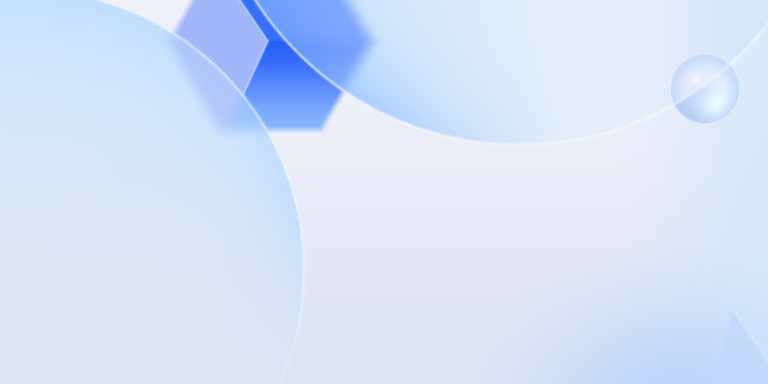
A Shadertoy shader for this background:

```glsl
// Pale blue studio backdrop: two frosted glass discs overlap a faceted blue hexagon,
// with a small glass ball and a faint prism on the right. Shapes are distance
// functions in units of the canvas height, layered from back to front.

const vec3 PAPER_TOP = vec3(0.930, 0.940, 0.970);
const vec3 PAPER_LOW = vec3(0.875, 0.895, 0.950);
const vec3 CORNER_BLUE = vec3(0.735, 0.835, 0.980);
const vec3 SIDE_BLUE = vec3(0.840, 0.905, 0.985);
const vec3 GLASS_SKY = vec3(0.815, 0.900, 0.990);
const vec3 GLASS_CLEAR = vec3(0.900, 0.930, 0.975);
const vec3 GLASS_EDGE = vec3(0.740, 0.865, 1.000);
const vec3 GLASS_DEEP = vec3(0.620, 0.790, 1.000);
const vec3 RIM_WHITE = vec3(0.950, 0.975, 1.000);
const vec3 FACE_LILAC = vec3(0.630, 0.715, 0.975);
const vec3 FACE_BLUE = vec3(0.160, 0.380, 0.970);
const vec3 FACE_SKY = vec3(0.520, 0.700, 1.000);
const vec3 BALL_LIGHT = vec3(0.880, 0.925, 0.990);
const vec3 BALL_SHADE = vec3(0.680, 0.790, 0.970);

const vec3 LEFT_DISC = vec3(0.0625, 0.297, 0.729);   // centre, radius
const vec3 RIGHT_DISC = vec3(1.354, 1.442, 0.819);
const vec3 BALL = vec3(1.836, 0.768, 0.089);
const vec2 HEX_CENTRE = vec2(0.704, 0.891);
const float HEX_APOTHEM = 0.229;
const vec2 FOLD = vec2(0.698, 0.893);                // where the three faces meet
const vec2 PRISM_TIP = vec2(1.909, 0.193);
const float EDGE_BLUR = 0.012;
const float FROST_BLUR = 0.028;

float circleDist(vec2 p, vec3 c) { return length(p - c.xy) - c.z; }

float hexDist(vec2 p) {
    p = abs(p);
    return max(p.y, dot(p, vec2(0.866, 0.5))) - HEX_APOTHEM;
}

float inside(float d, float soft) { return 1.0 - smoothstep(-soft, soft, d); }

float rimLine(float d, float width) { return exp(-d * d / (width * width)); }

vec3 backdrop(vec2 p) {
    vec3 c = mix(PAPER_LOW, PAPER_TOP, smoothstep(0.0, 0.85, p.y));
    c = mix(c, SIDE_BLUE, 0.8 * smoothstep(1.55, 2.05, p.x));
    float corner = length((p - vec2(1.78, -0.08)) * vec2(1.0, 1.3));
    return mix(c, CORNER_BLUE, 1.0 - smoothstep(0.0, 0.62, corner));
}

vec3 leftGlass(vec2 p, float d) {
    float sky = smoothstep(0.25, 1.0, p.y + 0.12 * p.x);
    vec3 c = mix(mix(PAPER_LOW, PAPER_TOP, 0.25 * p.y), GLASS_SKY, sky);
    float glow = exp(min(d, 0.0) / 0.10) * smoothstep(0.0, 0.5, p.y);
    return mix(c, GLASS_EDGE, 0.85 * glow);
}

vec3 rightGlass(vec2 p, float d) {
    vec3 c = mix(GLASS_CLEAR, SIDE_BLUE, smoothstep(1.65, 1.95, p.x));
    float leftward = 1.0 - smoothstep(0.75, 1.55, p.x);
    c = mix(c, GLASS_SKY, 0.8 * leftward);
    return mix(c, GLASS_DEEP, leftward * exp(min(d, 0.0) / 0.13));
}

vec3 hexFaces(vec2 p, float soft) {
    vec2 q = p - FOLD;
    float lowerFold = dot(q, vec2(-0.907, 0.420));
    float upperFold = dot(q, vec2(-0.826, -0.564));
    float leftSide = min(lowerFold, upperFold);
    vec3 lower = mix(FACE_BLUE, FACE_SKY, smoothstep(0.0, 0.23, -q.y));
    vec3 upper = FACE_BLUE + 0.05;
    vec3 c = mix(upper, lower, inside(q.y, soft));
    c = mix(c, FACE_LILAC, inside(-leftSide, soft));
    return mix(c, RIM_WHITE, 0.45 * rimLine(leftSide, 0.003) * (1.0 - smoothstep(0.003, 0.02, soft)));
}

vec3 addPrism(vec3 c, vec2 p, float px) {
    vec2 q = p - PRISM_TIP;
    float leftEdge = dot(q, vec2(-0.972, 0.236));
    float topEdge = dot(q, vec2(0.275, 0.961));
    float fold = dot(q, vec2(0.829, 0.559));
    float body = inside(max(leftEdge, topEdge), px);
    vec3 face = mix(CORNER_BLUE, SIDE_BLUE, 0.55 * inside(-fold, px) + 0.15);
    c = mix(c, face, 0.65 * body);
    return mix(c, RIM_WHITE, 0.25 * body * rimLine(fold, 0.003));
}

vec3 addBall(vec3 c, vec2 p, float arc, float px) {
    vec2 q = (p - BALL.xy) / BALL.z;
    float r = length(q);
    float lowerHalf = inside(-arc, 0.004);
    vec3 ball = mix(BALL_LIGHT, BALL_SHADE, 0.55 * smoothstep(0.55, 1.0, r));
    float shade = lowerHalf * (1.0 - smoothstep(-0.7, 0.6, q.x));
    ball = mix(ball, BALL_SHADE, 0.75 * shade);
    ball += 0.07 * exp(-8.0 * dot(q - vec2(0.30, -0.42), q - vec2(0.30, -0.42)));
    ball = mix(ball, RIM_WHITE, 0.5 * rimLine(arc, 0.004));
    ball = mix(ball, vec3(1.0), 0.7 * exp(-90.0 * dot(q - vec2(-0.25, 0.3), q - vec2(-0.25, 0.3))));
    return mix(c, ball, inside((r - 1.0) * BALL.z, px));
}

void mainImage(out vec4 fragColor, in vec2 fragCoord) {
    vec2 p = fragCoord / iResolution.y;
    float px = 0.8 / iResolution.y;
    float dLeft = circleDist(p, LEFT_DISC);
    float dRight = circleDist(p, RIGHT_DISC);
    float inLeft = inside(dLeft, px);
    float inRight = inside(dRight, px);

    // Backdrop and glass
    vec3 col = addPrism(backdrop(p), p, px);
    col = mix(col, leftGlass(p, dLeft), inLeft);
    col = mix(col, rightGlass(p, dRight), inRight);

    // Hexagon, blurred and veiled behind the glass
    float frost = max(inLeft, inRight);
    float hexMask = inside(hexDist(p - HEX_CENTRE), mix(EDGE_BLUR, FROST_BLUR, frost));
    float opacity = 1.0 - 0.42 * inLeft - 0.50 * inRight;
    col = mix(col, hexFaces(p, mix(px, FROST_BLUR, frost)), hexMask * opacity);

    // Bright rims, then the ball in front
    col = mix(col, RIM_WHITE, 0.55 * rimLine(dLeft, 0.004) * smoothstep(-0.2, 0.4, p.y));
    col = mix(col, RIM_WHITE, 0.65 * rimLine(dRight, 0.004));
    fragColor = vec4(addBall(col, p, dRight, px), 1.0);
}
```
